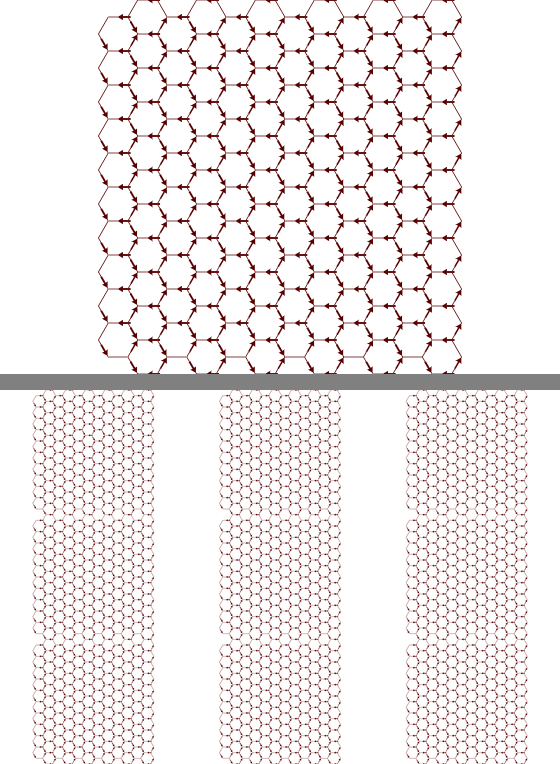
Top: one tile. Bottom: repeated 3 by 3.
A WebGL 2 fragment shader for this pattern:

```glsl
#version 300 es
precision highp float;
// A block of outlined hexagons on white, each with three arrows: one along
// the top edge and one along each lower edge. Every pixel visits the 3 x 3
// nearest cells and keeps the smallest distance; rows wrap vertically.

uniform vec2 u_resolution;
out vec4 fragColor;

// All lengths are in hexagon sides.
const float COLUMNS = 12.0;
const float ROWS = 11.0;              // rows per canvas height
const float COLUMN_STEP = 1.5;
const float ROW_STEP = 1.7320508;
const float APOTHEM = 0.8660254;
const float LINE_HALF = 0.019;
const float ARROW_LENGTH = 0.66;
const float HEAD_LENGTH = 0.27;
const float HEAD_HALF = 0.16;
const float SHAFT_HALF = 0.047;
const float RISING_SHAFT_HALF = 0.038;
const float TOP_TIP = 0.52;           // tip positions along each edge
const float FALLING_TIP = 0.93;
const float RISING_TIP = 0.97;
const vec3 PAPER = vec3(1.0);
const vec3 INK = vec3(0.34, 0.0, 0.0);

// Distance to the outline of a unit hexagon with flat top and bottom.
float hexOutline(vec2 p) {
  vec2 q = abs(p);
  return abs(max(q.y, q.x * APOTHEM + q.y * 0.5) - APOTHEM) - LINE_HALF;
}

// Arrow along the edge from a to b, its tip at the given fraction.
float arrow(vec2 p, vec2 a, vec2 b, float tip, float shaftHalf) {
  vec2 dir = normalize(b - a);
  vec2 rel = p - a;
  float behind = tip - dot(rel, dir);
  float side = abs(rel.x * dir.y - rel.y * dir.x);
  float shaft = max(side - shaftHalf,
                    max(behind - ARROW_LENGTH, HEAD_LENGTH * 0.5 - behind));
  float slant = (side * HEAD_LENGTH - behind * HEAD_HALF)
              / length(vec2(HEAD_LENGTH, HEAD_HALF));
  return min(shaft, max(slant, behind - HEAD_LENGTH));
}

// Outline and arrows of one cell, y pointing down.
float cell(vec2 p) {
  vec2 right = vec2(1.0, 0.0);
  vec2 corner = vec2(0.5, APOTHEM);
  vec2 lowerLeft = vec2(-corner.x, corner.y);
  float d = hexOutline(p);
  d = min(d, arrow(p, -lowerLeft, -corner, TOP_TIP, SHAFT_HALF));
  d = min(d, arrow(p, -right, lowerLeft, FALLING_TIP, SHAFT_HALF));
  return min(d, arrow(p, corner, right, RISING_TIP, RISING_SHAFT_HALF));
}

void main() {
  // Centred in x, measured downward from the top in y.
  float pixel = ROWS * ROW_STEP / u_resolution.y;
  vec2 p = vec2(gl_FragCoord.x - 0.5 * u_resolution.x,
                u_resolution.y - gl_FragCoord.y) * pixel;

  float firstX = -0.5 * (COLUMNS - 1.0) * COLUMN_STEP;
  float nearColumn = floor((p.x - firstX) / COLUMN_STEP + 0.5);
  float d = 10.0;
  for (int i = -1; i <= 1; i++) {
    float column = nearColumn + float(i);
    if (column < -0.5 || column > COLUMNS - 0.5) continue;
    float odd = mod(column, 2.0);
    float nearRow = floor(p.y / ROW_STEP - 0.5 * odd + 0.5);
    for (int j = -1; j <= 1; j++) {
      float row = nearRow + float(j);
      // Even columns leave out the cell that straddles the top edge.
      if (odd < 0.5 && mod(row + 0.5, ROWS) < 1.0) continue;
      vec2 center = vec2(firstX + column * COLUMN_STEP,
                         (row + 0.5 * odd) * ROW_STEP);
      d = min(d, cell(p - center));
    }
  }

  float coverage = clamp(0.5 - d / pixel, 0.0, 1.0);
  fragColor = vec4(mix(PAPER, INK, coverage), 1.0);
}
```
